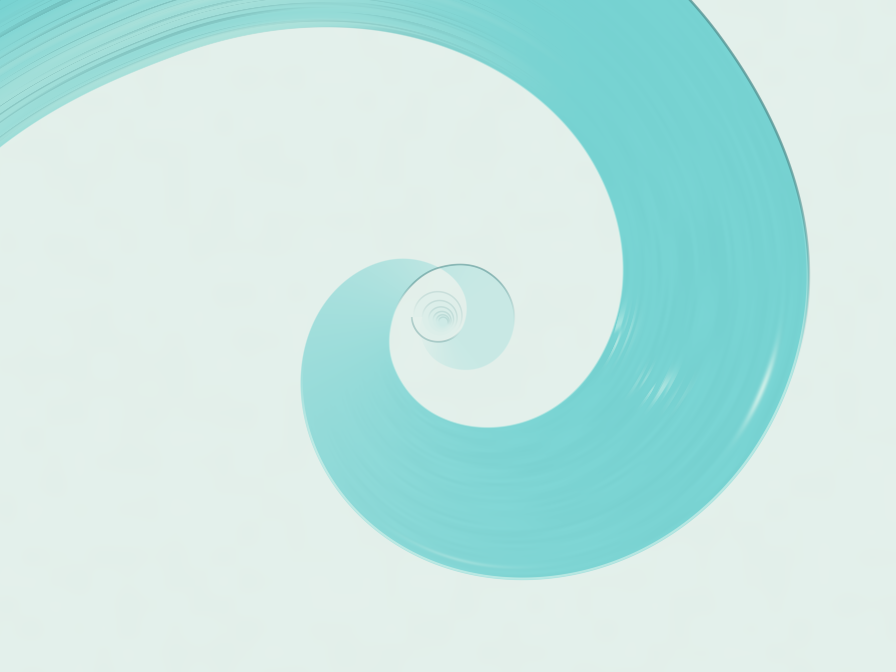
Give the GLSL for this background, as a WebGL 2 fragment shader.

```glsl
#version 300 es
precision highp float;

uniform vec2 u_resolution;
out vec4 fragColor;

const float PI = 3.14159265;
const int KNOTS = 17;
const vec3 PAPER = vec3(0.89, 0.94, 0.92);
const vec3 TEAL = vec3(0.465, 0.825, 0.822);
const vec3 MINT = vec3(0.70, 0.89, 0.86);
const vec3 SHADE = vec3(0.29, 0.54, 0.54);
const vec3 SHINE = vec3(0.84, 0.95, 0.92);

// Edge radii at every eighth of a turn, over two turns
const float[KNOTS] EDGE_A = float[KNOTS](
  0.026, 0.040, 0.068, 0.100, 0.111, 0.097, 0.074, 0.0634, 0.0694,
  0.0983, 0.148, 0.208, 0.263, 0.323, 0.4045, 0.552, 0.833);
const float[KNOTS] EDGE_B = float[KNOTS](
  0.0417, 0.0392, 0.0365, 0.0363, 0.0387, 0.0502, 0.073, 0.118, 0.184,
  0.268, 0.370, 0.469, 0.545, 0.590, 0.694, 0.903, 1.215);

float hash(vec2 p) {
  vec3 q = fract(vec3(p.xyx) * 0.1031);
  q += dot(q, q.yzx + 33.33);
  return fract((q.x + q.y) * q.z);
}

float noise(vec2 p) {
  vec2 i = floor(p), f = fract(p);
  f = f * f * (3.0 - 2.0 * f);
  return mix(mix(hash(i), hash(i + vec2(1, 0)), f.x),
             mix(hash(i + vec2(0, 1)), hash(i + vec2(1, 1)), f.x), f.y);
}

// Cubic interpolation of the logarithm of the radius
float spiralRadius(float[KNOTS] knots, float angle) {
  float x = clamp(angle * 4.0 / PI + 12.0, 0.0, float(KNOTS) - 1.001);
  int i = int(x);
  float t = fract(x);
  float a = log(knots[max(i - 1, 0)]), b = log(knots[i]);
  float c = log(knots[i + 1]), d = log(knots[min(i + 2, KNOTS - 1)]);
  float bend = 2.0 * a - 5.0 * b + 4.0 * c - d;
  float twist = 3.0 * (b - c) + d - a;
  return exp(b + 0.5 * t * (c - a + t * (bend + t * twist)));
}

float window(float x, float start, float end, float soft) {
  return smoothstep(start - soft, start + soft, x)
       * (1.0 - smoothstep(end - soft, end + soft, x));
}

float line(float dist, float width, float px) {
  return 1.0 - smoothstep(width, width + 1.4 * px, abs(dist));
}

// Soft lens-shaped highlight in ribbon coordinates
float glint(vec2 q, vec2 center, vec2 size) {
  vec2 d = (q - center) / size;
  return exp(-dot(d, d));
}

vec3 ribbonColor(float angle, float v) {
  float depth = 0.25 + 0.75 * smoothstep(-5.93, 0.0, angle);
  depth *= smoothstep(-9.1, -7.0, angle);
  vec3 color = mix(PAPER, TEAL, depth);

  // Fine brushed grooves along the upper sweep
  float sweep = smoothstep(0.9, 2.2, angle) * (1.0 - smoothstep(0.1, 0.62, v));
  float fine = noise(vec2(v * 130.0, angle * 1.3));
  float broad = noise(vec2(v * 38.0 + 9.0, angle * 0.9));
  color = mix(color, MINT, sweep * (0.3 + 0.65 * broad));
  float groove = smoothstep(0.62, 0.95, fine) * smoothstep(1.0, 2.3, angle);
  color = mix(color, SHADE, 0.28 * groove);

  // Faint ripples on the body and glints on the right
  float body = window(angle, -2.2, 0.8, 0.5);
  color += 0.018 * body * (noise(vec2(v * 45.0, angle * 4.0)) - 0.5);
  vec2 q = vec2(angle, v);
  float comb = smoothstep(0.45, 0.8, noise(vec2(v * 65.0, angle * 5.0)));
  float light = 0.85 * glint(q, vec2(-0.22, 0.875), vec2(0.12, 0.016));
  light += 0.7 * comb * glint(q, vec2(-0.10, 0.04), vec2(0.12, 0.06));
  light += 0.55 * comb * glint(q, vec2(-0.31, 0.36), vec2(0.07, 0.12));
  light += 0.3 * glint(q, vec2(-1.50, 0.92), vec2(0.2, 0.012));
  return mix(color, SHINE, min(light, 1.0));
}

vec3 drawTurn(vec3 color, float r, float angle, float px) {
  float a = spiralRadius(EDGE_A, angle), b = spiralRadius(EDGE_B, angle);
  float span = b - a;
  float v = (r - a) / (abs(span) < 0.001 ? 0.001 : span);
  float cover = smoothstep(-px, px, r - min(a, b)) * smoothstep(-px, px, max(a, b) - r);
  color = mix(color, ribbonColor(angle, v), cover);

  // Lit and shaded rims
  float shine = line(r - b + 0.002, 0.0006, px) * window(angle, -2.6, 0.1, 0.3);
  float dark = line(r - b, 0.0008, px) * smoothstep(-0.2, 0.5, angle);
  float ring = line(r - a, 0.0003, px) * window(angle, -6.0, -3.7, 0.5);
  float hole = line(r - b, 0.0003, px) * window(angle, -9.6, -7.2, 0.5);
  float lip = line(r - a, 0.0003, px) * window(angle, -3.3, 1.5, 0.3);
  color = mix(color, SHINE, 0.65 * shine + 0.3 * lip);
  return mix(color, SHADE, 0.7 * dark + 0.55 * ring + 0.35 * hole);
}

// Pale nested arcs shrinking into the heart of the spiral
vec3 drawCoil(vec3 color, vec2 p, float px) {
  for (int i = 0; i < 6; i++) {
    float size = 0.036 * pow(0.72, float(i));
    vec2 d = p - mix(vec2(0.007, -0.009), vec2(-0.003, 0.002), size / 0.036);
    float dist = length(d) - size;
    float arc = smoothstep(-0.5, 0.8, dot(d, vec2(0.3, 0.95)) / size);
    color = mix(color, TEAL, 0.035 * smoothstep(px, -px, dist));
    color = mix(color, SHADE, 0.16 * arc * line(dist, 0.0001, px));
  }
  return color;
}

void main() {
  float px = 1.0 / u_resolution.y;
  vec2 p = (gl_FragCoord.xy - 0.5 * u_resolution) * px - vec2(-0.0122, 0.028);
  float r = length(p), angle = atan(p.y, p.x);
  vec3 color = PAPER + 0.006 * (noise(p * 28.0 + 60.0) - 0.5);
  color = drawCoil(color, p, px);
  for (int turn = 1; turn >= 0; turn--) {
    color = drawTurn(color, r, angle - 2.0 * PI * float(turn), px);
  }
  fragColor = vec4(color, 1.0);
}
```
